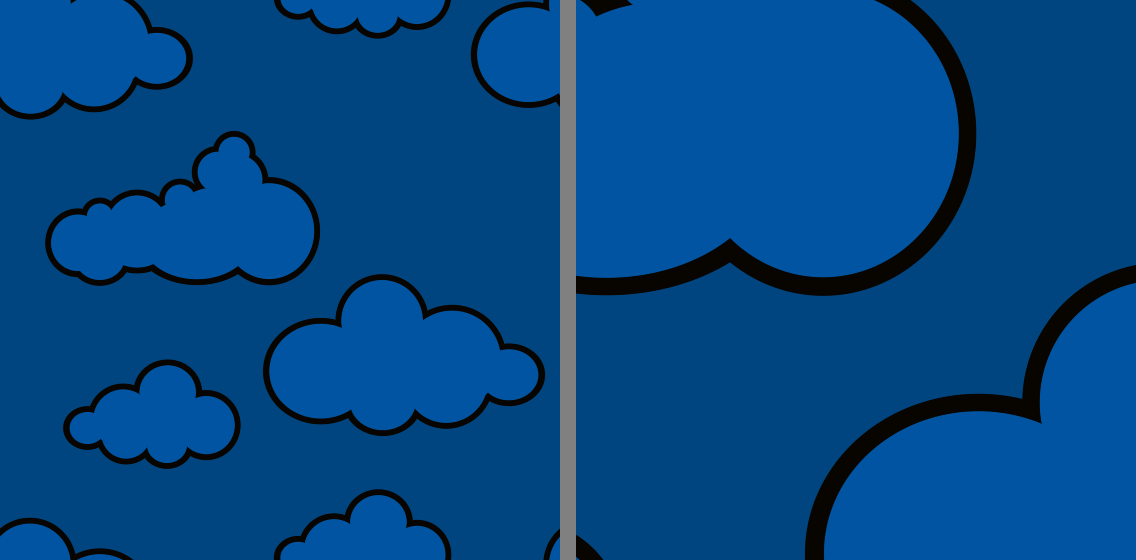
Left: the whole. Right: its middle third, enlarged.
Write a WebGL 1 fragment shader that draws this pattern.

```glsl
precision highp float;
// Seamless tile of flat blue cartoon clouds with bold dark outlines on a deep blue sky.

uniform vec2 u_resolution;

const float TILE = 768.0; // grid steps across the canvas

// Approximate signed distance to a near-circular ellipse.
float lobe(vec2 p, float x, float y, float rx, float ry) {
  return (length((p - vec2(x, y)) / vec2(rx, ry)) - 1.0) * min(rx, ry);
}

// Offset from a cloud centre, wrapped around the tile edges.
vec2 wrapped(vec2 p, vec2 centre) {
  return mod(p - centre + 0.5 * TILE, TILE) - 0.5 * TILE;
}

// Wide cloud with one tall crown.
float broadCloud(vec2 p) {
  float d = lobe(p, -10.0, -15.0, 95.0, 60.0); // body
  d = min(d, lobe(p, -115.0, -19.0, 75.0, 69.0));
  d = min(d, lobe(p, -31.0, 50.0, 60.0, 60.0));
  d = min(d, lobe(p, 65.0, -3.0, 71.0, 71.0));
  d = min(d, lobe(p, 143.0, -24.0, 45.0, 39.0));
  d = min(d, lobe(p, 57.0, -33.0, 61.0, 61.0));
  return min(d, lobe(p, -30.0, -60.0, 50.0, 44.0));
}

// Long cloud rising in steps to a small peak.
float steppedCloud(vec2 p) {
  float d = lobe(p, 45.0, 12.0, 60.0, 45.0); // body, right
  d = min(d, lobe(p, -110.0, -15.0, 45.0, 35.0)); // body, left
  // upper edge
  d = min(d, lobe(p, -143.0, -23.0, 41.0, 43.0));
  d = min(d, lobe(p, -113.0, 13.0, 22.0, 22.0));
  d = min(d, lobe(p, -62.0, 1.0, 45.0, 45.0));
  d = min(d, lobe(p, -3.0, 36.0, 25.0, 25.0));
  d = min(d, lobe(p, 49.0, 74.0, 32.0, 32.0));
  d = min(d, lobe(p, 71.0, 101.0, 25.5, 25.5));
  d = min(d, lobe(p, 75.0, 63.0, 39.0, 39.0));
  d = min(d, lobe(p, 119.0, -7.0, 66.0, 70.0));
  // lower edge
  d = min(d, lobe(p, 20.0, -17.0, 82.0, 60.0));
  d = min(d, lobe(p, -62.0, -20.0, 50.0, 41.0));
  return min(d, lobe(p, -113.0, -42.0, 39.0, 36.0));
}

// Small compact cloud.
float smallCloud(vec2 p) {
  float d = lobe(p, 15.0, -12.0, 50.0, 38.0); // body
  d = min(d, lobe(p, -90.0, -19.0, 29.0, 26.0));
  d = min(d, lobe(p, -41.0, -7.0, 45.0, 45.0));
  d = min(d, lobe(p, 20.0, 30.0, 43.0, 41.0));
  d = min(d, lobe(p, 73.0, -15.0, 43.0, 44.0));
  d = min(d, lobe(p, 19.0, -42.0, 32.0, 29.0));
  return min(d, lobe(p, -37.0, -27.0, 38.0, 38.0));
}

void main() {
  float side = min(u_resolution.x, u_resolution.y);
  vec2 p = gl_FragCoord.xy / side * TILE;
  float blur = 0.6 * TILE / side;

  // One stepped cloud, and two each of the others.
  float d = steppedCloud(wrapped(p, vec2(250.0, 458.0)));
  for (int i = 0; i < 2; i++) {
    float n = float(i);
    d = min(d, broadCloud(wrapped(p, vec2(555.0, 278.0) + n * vec2(285.0, 434.0))));
    d = min(d, smallCloud(wrapped(p, vec2(210.0, 200.0) + n * vec2(289.0, -178.0))));
  }

  vec3 sky = vec3(0.0, 0.27, 0.50);
  vec3 cloud = vec3(0.0, 0.33, 0.63);
  vec3 ink = vec3(0.03, 0.02, 0.0);

  // Fill, then a stroke centred on the edge.
  vec3 colour = mix(cloud, sky, smoothstep(-blur, blur, d));
  float stroke = 1.0 - smoothstep(-blur, blur, abs(d) - 4.0);
  gl_FragColor = vec4(mix(colour, ink, stroke), 1.0);
}
```
